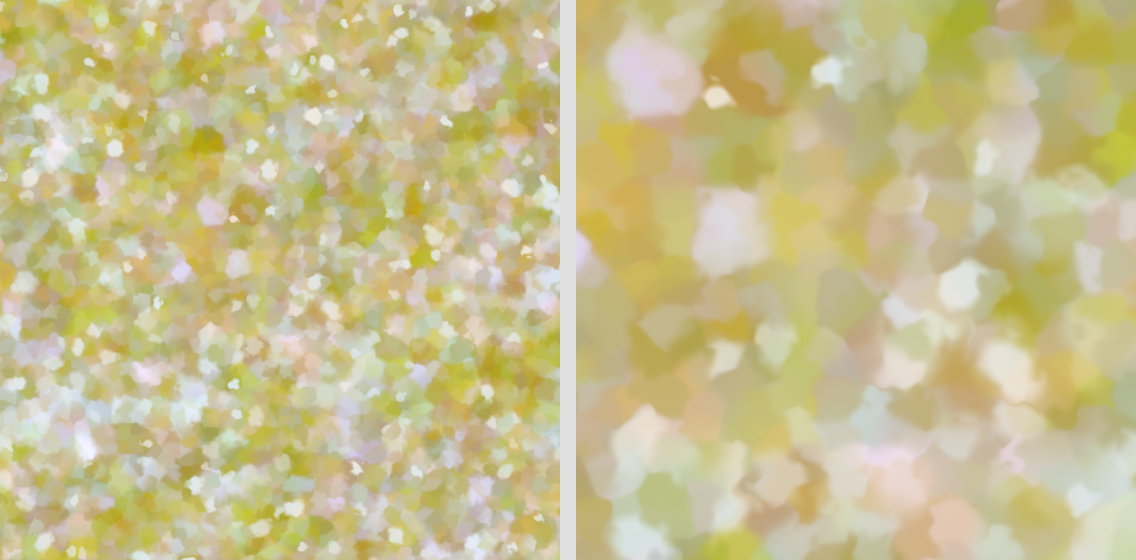
Left, the full canvas; right, a detail of the centre.
A Shadertoy shader for this texture:

```glsl
// Soft mottled grit: ochre, cream and pale grey grains with small white flecks.
// Three scales of smoothly blended cellular noise drive tint, light and hue;
// a fine warp roughens the grain edges before the flecks are scattered on top.

#define COARSE_CELLS 9.0
#define GRAIN_CELLS 25.0
#define FINE_CELLS 46.0
#define WARP_CELLS 105.0
#define WARP_AMOUNT 0.009
#define GRAIN_SHARPNESS 9.0
#define FLECK_CELLS 21.0
#define FLECK_CHANCE 0.32
#define BASE_COLOR vec3(0.765, 0.722, 0.545)
#define FLECK_COLOR vec3(0.905, 0.915, 0.905)

vec3 hash3(vec2 p) {
    vec3 q = fract(p.xyx * vec3(0.1031, 0.1030, 0.0973));
    q += dot(q, q.yxz + 33.33);
    return fract((q.xxy + q.yzz) * q.zyx);
}

// Cellular noise whose cells each hold three random values in -0.5..0.5,
// blended across their borders.
vec3 softCells(vec2 p, float sharpness, float seed) {
    vec2 cell = floor(p);
    vec3 sum = vec3(0.0);
    float total = 0.0;
    for (int y = -1; y <= 1; y++) {
        for (int x = -1; x <= 1; x++) {
            vec2 id = cell + vec2(x, y);
            vec2 offset = id + hash3(id + seed).xy - p;
            float weight = exp(-sharpness * dot(offset, offset));
            sum += weight * (hash3(id + seed + 71.7) - 0.5);
            total += weight;
        }
    }
    return sum / total;
}

// Coverage of scattered, slightly stretched flecks with soft rims.
float flecks(vec2 p) {
    vec2 cell = floor(p);
    float cover = 0.0;
    for (int y = -1; y <= 1; y++) {
        for (int x = -1; x <= 1; x++) {
            vec2 id = cell + vec2(x, y);
            vec3 place = hash3(id + 211.0);
            vec3 form = hash3(id + 347.0);
            if (place.z > FLECK_CHANCE) continue;
            vec2 d = p - id - place.xy;
            float angle = 6.2832 * form.x;
            vec2 axis = vec2(cos(angle), sin(angle));
            d = vec2(dot(d, axis), 1.4 * dot(d, vec2(-axis.y, axis.x)));
            float radius = mix(0.24, 0.50, form.y * form.y);
            float opacity = mix(0.5, 1.0, form.z);
            float shape = 1.0 - smoothstep(0.5 * radius, 1.1 * radius, length(d));
            cover = max(cover, opacity * shape);
        }
    }
    return cover;
}

void mainImage(out vec4 fragColor, in vec2 fragCoord) {
    vec2 uv = fragCoord / min(iResolution.x, iResolution.y);

    // Ragged edges
    vec2 p = uv + WARP_AMOUNT * softCells(uv * WARP_CELLS, 5.0, 5.0).xy;

    // Grains: x is paleness, y is light, z leans from green to pink
    vec3 grain = 0.55 * softCells(p * COARSE_CELLS, 4.0, 17.0)
               + 0.95 * softCells(p * GRAIN_CELLS, GRAIN_SHARPNESS, 41.0)
               + 0.65 * softCells(p * FINE_CELLS, GRAIN_SHARPNESS, 89.0);

    vec3 color = BASE_COLOR;
    color += grain.x * vec3(0.035, 0.06, 0.50);
    color += max(grain.x, 0.0) * vec3(0.08, 0.12, 0.0);
    color += grain.y * vec3(0.11, 0.12, 0.10);
    color += grain.z * vec3(0.07, -0.04, 0.03);

    // White flecks
    color = mix(color, FLECK_COLOR + 0.06 * grain.z * vec3(1.0, 0.0, -1.0), flecks(p * FLECK_CELLS));

    fragColor = vec4(clamp(color, 0.0, 1.0), 1.0);
}
```
